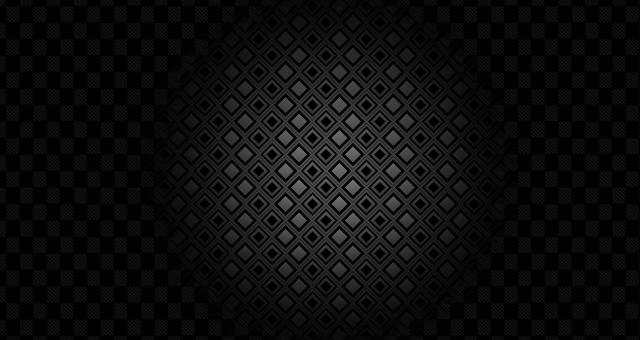
This background is drawn by a Shadertoy shader. Its source:

```glsl
const vec2 LATTICE_STEP = vec2(0.0396, 0.0485);   // spacing of tile columns and rows
const vec2 LATTICE_ORIGIN = vec2(-0.1012, -0.003);
const vec2 HATCH_OFFSET = vec2(-0.010, -0.024);
const vec2 GLOW_CENTER = vec2(0.03, 0.0);
const float GLOW_RADIUS = 0.60;
const float HATCH_PERIOD = 0.0105;
const float STUD_SIZE = 0.0238;
const float HOLE_SIZE = 0.0165;
const float RING_SIZE = 0.0275;
const float RIB_SIZE = 0.0345;
const float SEAM_SIZE = 0.0425;
const float STUD_LIGHT = 0.40;
const float RING_LIGHT = 0.31;
const float RIB_LIGHT = 0.30;
const float SEAM_SHADE = 0.45;
const float BEVEL = 8.0;
const float HATCH_LIGHT = 0.075;
const float BASE_LIGHT = 0.003;

// Filled part where the distance stays below the given size
float inside(float dist, float size, float blur) {
    return 1.0 - smoothstep(size - blur, size + blur, dist);
}

// Offset from the nearest tile center in xy, its column in z
vec3 nearestTile(vec2 p) {
    vec2 grid = (p - LATTICE_ORIGIN) / LATTICE_STEP;
    vec2 base = floor(0.5 * vec2(grid.x + grid.y, grid.x - grid.y));
    vec3 nearest = vec3(0.0);
    float best = 1e3;
    for (int i = -1; i <= 2; i++) {
        for (int j = -1; j <= 2; j++) {
            vec2 id = base + vec2(i, j);
            vec2 cell = vec2(id.x + id.y, id.x - id.y);
            vec2 local = (grid - cell) * LATTICE_STEP;
            float dist = abs(local.x) + abs(local.y);
            if (dist < best) {
                best = dist;
                nearest = vec3(local, cell.x);
            }
        }
    }
    return nearest;
}

// Square tiles on their corners: two columns of studs, then two of rings
float tileRelief(vec2 p, float pixel) {
    vec3 tile = nearestTile(p);
    float dist = abs(tile.x) + abs(tile.y);
    float blur = 0.75 * pixel;
    float column = mod(tile.z, 4.0);
    float slope = 1.0 + BEVEL * tile.y;

    float stud = inside(dist, STUD_SIZE, blur) * STUD_LIGHT * slope;
    float ring = inside(dist, RING_SIZE, blur) - inside(dist, HOLE_SIZE, blur);
    ring *= RING_LIGHT * slope;
    float rib = 1.0 - inside(dist, RIB_SIZE, blur);
    float seam = 1.0 - inside(dist, SEAM_SIZE, blur);
    rib *= RIB_LIGHT * mix(1.0, SEAM_SHADE, seam);
    return rib + (column < 1.5 ? stud : ring);
}

// Faint checkered patches of diagonal lines
float hatchedChecker(vec2 p, float pixel) {
    vec2 grid = (p - LATTICE_ORIGIN - HATCH_OFFSET) / LATTICE_STEP;
    vec2 id = floor(grid + 0.5);
    vec2 edge = abs(grid - id);
    vec2 blur = pixel / LATTICE_STEP;
    float patchMask = inside(edge.x, 0.48, blur.x) * inside(edge.y, 0.48, blur.y);
    patchMask *= 1.0 - mod(id.x + id.y, 2.0);
    float lines = 0.5 + 0.5 * cos(6.28318 * (p.x + p.y) / HATCH_PERIOD);
    return patchMask * mix(0.12, 1.0, lines);
}

void mainImage(out vec4 fragColor, in vec2 fragCoord) {
    float pixel = 1.0 / iResolution.y;
    vec2 p = (fragCoord - 0.5 * iResolution.xy) * pixel;

    // Round spotlight over the relief
    float reach = length(p - GLOW_CENTER) / GLOW_RADIUS;
    float glow = smoothstep(1.0, 0.0, reach);

    // Hatching appears only where the spotlight ends
    float outer = smoothstep(0.7, 1.0, reach);

    float light = BASE_LIGHT + glow * tileRelief(p, pixel);
    light += outer * HATCH_LIGHT * hatchedChecker(p, pixel);
    fragColor = vec4(vec3(light), 1.0);
}
```
